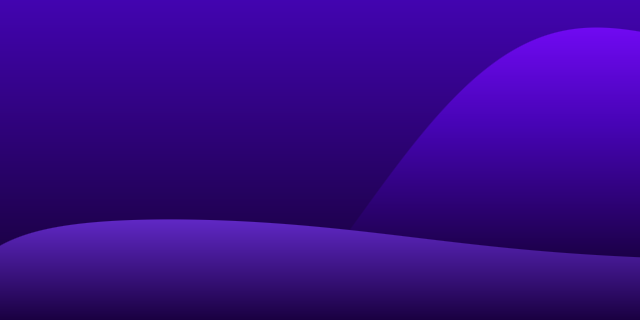
This background is drawn by a WebGL 2 fragment shader. Its source:

```glsl
#version 300 es
precision highp float;
// Violet dusk: a glowing round hill and a low swell in front of a fading sky.

#define HILL_PEAK vec2(0.932, 0.914)
#define HILL_MID 0.604
#define HILL_FOOT 0.205
#define SKY_FOOT 0.25
#define SWELL_TOP 0.3125
#define SWELL_LEVEL 0.263
#define SWELL_FALL 0.0825
#define SWELL_DIP 0.110

uniform vec2 u_resolution;
out vec4 fragColor;

const vec3 SKY_HIGH = vec3(0.260, 0.015, 0.690);
const vec3 SKY_LOW = vec3(0.115, 0.004, 0.295);
const vec3 HILL_HIGH = vec3(0.440, 0.035, 0.950);
const vec3 HILL_CENTRE = vec3(0.275, 0.015, 0.705);
const vec3 HILL_LOW = vec3(0.110, 0.000, 0.290);
const vec3 SWELL_HIGH = vec3(0.375, 0.155, 0.770);
const vec3 SWELL_LOW = vec3(0.100, 0.000, 0.255);

// Position of v between a and b, limited to 0..1.
float ramp(float a, float b, float v) {
    return clamp((v - a) / (b - a), 0.0, 1.0);
}

// Rounded summit whose flank straightens on the way down.
float hillHeight(float x) {
    float t = min(HILL_PEAK.x - x, 0.45);
    return HILL_PEAK.y - t * t * (3.4 + 8.0 * t - 15.0 * t * t);
}

// Long slope to the right, with a quick dip at the left edge.
float swellHeight(float x) {
    float slope = SWELL_FALL * tanh((x - 0.64) / 0.33);
    float dip = SWELL_DIP / pow(1.0 + x / 0.29, 3.0);
    return SWELL_LEVEL - slope - dip;
}

// Antialiased coverage of the area below a height curve.
float below(float gap) {
    return clamp(0.5 + gap / max(fwidth(gap), 1e-5), 0.0, 1.0);
}

void main() {
    vec2 uv = gl_FragCoord.xy / u_resolution;

    // Sky
    vec3 color = mix(SKY_LOW, SKY_HIGH, ramp(SKY_FOOT, 1.0, uv.y));

    // Hill, shaded in two vertical steps
    vec3 hill = mix(HILL_LOW, HILL_CENTRE, ramp(HILL_FOOT, HILL_MID, uv.y));
    hill = mix(hill, HILL_HIGH, ramp(HILL_MID, HILL_PEAK.y, uv.y));
    color = mix(color, hill, below(hillHeight(uv.x) - uv.y));

    // Foreground swell
    vec3 swell = mix(SWELL_LOW, SWELL_HIGH, ramp(0.0, SWELL_TOP, uv.y));
    color = mix(color, swell, below(swellHeight(uv.x) - uv.y));

    fragColor = vec4(color, 1.0);
}
```
